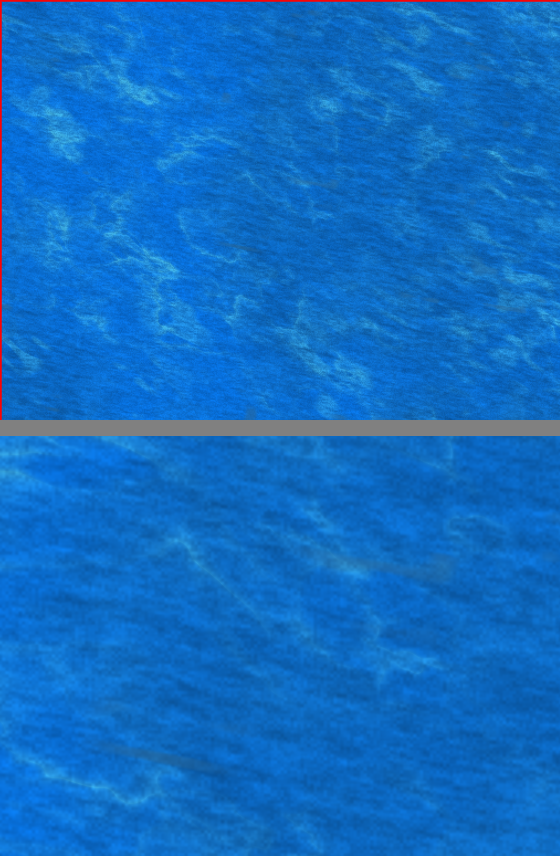
Top: the whole. Bottom: its middle third, enlarged.
Give the GLSL for this texture, as a Shadertoy shader.

```glsl
// Blue pool water with broken light caustics, a fine slanted weave and a thin red edge.

#define DULL_BLUE   vec3(0.040, 0.392, 0.735)
#define VIVID_BLUE  vec3(0.025, 0.425, 0.840)
#define LIGHT_CYAN  vec3(0.260, 0.690, 0.860)
#define SMUDGE_GREY vec3(0.170, 0.410, 0.600)
#define EDGE_RED    vec3(0.980, 0.010, 0.020)
#define CAUSTIC_SCALE 9.5
#define CAUSTIC_GAIN  0.72
#define RIPPLE_GAIN   0.17
#define GRAIN_GAIN    0.27
#define SLANT         0.48
#define EDGE_WIDTH    0.0040

// Integer hash of a lattice cell, 0..1
float hash(vec2 cell) {
    uvec2 q = uvec2(ivec2(cell)) * uvec2(1597u, 3813u);
    uint h = (q.x ^ (q.y << 7)) * 747796u + q.y * 28917u;
    h = (h ^ (h >> 15)) * 668265u;
    h = (h ^ (h >> 13)) * 374761u;
    h ^= h >> 16;
    return float(h & 65535u) / 65535.0;
}

// Smooth value noise
float noise(vec2 p) {
    vec2 i = floor(p), f = fract(p);
    f = f * f * (3.0 - 2.0 * f);
    return mix(mix(hash(i), hash(i + vec2(1, 0)), f.x),
               mix(hash(i + vec2(0, 1)), hash(i + vec2(1, 1)), f.x), f.y);
}

float fbm(vec2 p) {
    float sum = 0.0, amp = 0.533;
    for (int k = 0; k < 4; k++) {
        sum += amp * noise(p);
        p = mat2(0.8, 0.6, -0.6, 0.8) * p * 2.05 + 17.3;
        amp *= 0.5;
    }
    return sum;
}

// Coordinates along and across a direction sloping down to the right
vec2 slanted(vec2 p, float angle) {
    float c = cos(angle), s = sin(angle);
    return vec2(c * p.x - s * p.y, s * p.x + c * p.y);
}

// Bright contour with one crisp flank and one soft flank
float wisp(vec2 p) {
    float d = fbm(p) - 0.5;
    return d > 0.0 ? exp(-d * 13.0) : exp(d * 36.0);
}

// Curled wisps, broken into short pieces
float caustics(vec2 p) {
    vec2 bend = vec2(noise(p * 7.0 + 31.0), noise(p * 7.0 + 73.0)) - 0.5;
    vec2 q = slanted(p + 0.05 * bend, SLANT) * vec2(0.75, 1.3) * CAUSTIC_SCALE;
    float gaps = smoothstep(0.25, 0.75, noise(q * 1.6 + 220.0));
    float broad = wisp(q) * smoothstep(0.28, 0.62, fbm(q * 0.6 + 41.0));
    float small = wisp(q * 1.5 + 90.0) * smoothstep(0.38, 0.68, fbm(q * 0.7 + 150.0));
    return (broad + 0.6 * small) * mix(0.25, 1.0, gaps);
}

// Short bright dashes on the crests
float dashes(vec2 p) {
    vec2 bend = vec2(noise(p * 18.0 + 11.0), noise(p * 18.0 + 47.0)) - 0.5;
    vec2 q = slanted(p + 0.025 * bend, SLANT);
    float crest = smoothstep(0.62, 0.90, noise(q * vec2(15.0, 48.0) + 330.0));
    return crest * smoothstep(0.42, 0.70, fbm(p * 5.0 + 270.0));
}

void mainImage(out vec4 fragColor, in vec2 fragCoord) {
    vec2 p = fragCoord / iResolution.y;
    float pixel = 1.0 / iResolution.y;

    // Broad patches of dull and vivid water
    float tone = smoothstep(0.34, 0.72, fbm(p * 2.8 + 5.0));
    vec3 color = mix(DULL_BLUE, VIVID_BLUE, tone);

    // Slanted ripples, stronger in the dull water
    vec2 r = slanted(p + 0.012 * noise(p * 9.0 + 60.0), 0.25);
    float ripple = noise(r * vec2(20.0, 110.0)) + 0.7 * noise(r * vec2(45.0, 170.0) + 9.0) - 0.85;
    color *= 1.0 + RIPPLE_GAIN * ripple * mix(1.0, 0.5, tone);

    // Fine woven grain of short dashes
    vec2 g = slanted(p, 0.14);
    float grain = 0.55 * noise(g * vec2(95.0, 250.0) + 300.0) + 0.45 * noise(p * 380.0 + 500.0) - 0.5;

    // Light wisps, frayed by ripples and grain
    float light = caustics(p) * mix(0.65, 1.0, tone) + 0.55 * dashes(p);
    light *= 0.9 + 0.4 * ripple + 0.6 * grain;
    light += 0.10 * smoothstep(0.45, 0.8, fbm(p * 9.0 + 200.0));
    color = mix(color, LIGHT_CYAN, clamp(light * CAUSTIC_GAIN, 0.0, 0.85));
    color *= 1.0 + GRAIN_GAIN * grain;

    // A few faint greyish smudges
    float smudge = smoothstep(0.75, 0.95, noise(slanted(p, 0.2) * vec2(24.0, 60.0) + 400.0));
    smudge *= smoothstep(0.60, 0.85, noise(p * 7.0 + 700.0));
    color = mix(color, SMUDGE_GREY, 0.5 * smudge);

    // Thin red edge on the left and top
    float inset = min(p.x, 1.0 - p.y);
    float edge = 1.0 - smoothstep(EDGE_WIDTH - 0.5 * pixel, EDGE_WIDTH + 0.5 * pixel, inset);
    color = mix(color, EDGE_RED, edge);

    fragColor = vec4(clamp(color, 0.0, 1.0), 1.0);
}
```
